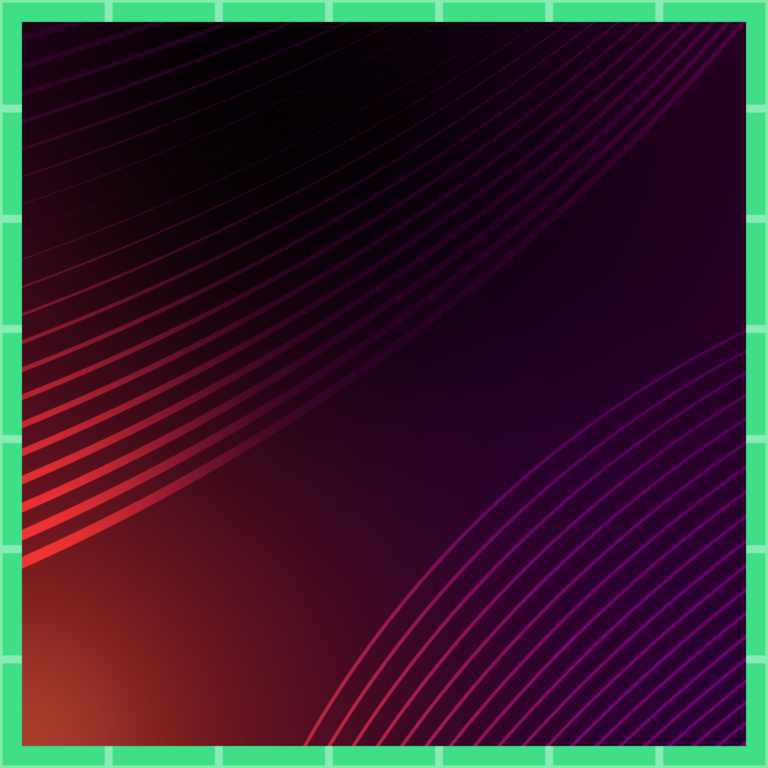
A three.js fragment shader for this background:

```glsl
// Dark plum backdrop with two families of glowing arcs inside a ticked green frame.
varying vec2 vUv;

#define FRAME_WIDTH 0.0286
#define TICK_GAP 0.1434
#define TICK_HALF 0.0052
#define SOFT 0.0011
#define PLUM vec3(0.165, 0.0, 0.152)
#define EMBER vec3(0.55, 0.125, 0.10)
#define FRAME_GREEN vec3(0.25, 0.87, 0.53)
#define TICK_GREEN vec3(0.53, 0.92, 0.70)

// Soft round light, strongest at its centre
float glow(vec2 p, vec2 centre, float falloff) {
  vec2 d = p - centre;
  return exp(-falloff * dot(d, d));
}

// Coverage of a line at distance d with the given half width
float stroke(float d, float halfWidth) {
  return 1.0 - smoothstep(halfWidth - SOFT, halfWidth + SOFT, abs(d));
}

// Plum field with a dark hollow, violet haze and a warm corner
vec3 backdrop(vec2 p, float hollow) {
  vec3 colour = PLUM * (1.0 - 0.95 * hollow);
  colour += vec3(0.015, 0.0, 0.045) * glow(p, vec2(0.64, 0.40), 15.0);
  colour += vec3(0.0, 0.0, 0.05) * glow(p, vec2(1.0, 0.0), 8.0);
  colour = mix(colour, EMBER, glow(p, vec2(0.03), 6.0));
  colour += vec3(0.10, 0.11, 0.07) * glow(p, vec2(0.03), 40.0);
  vec2 edge = p - vec2(0.0, 0.60);
  colour += vec3(0.07, 0.015, 0.01) * exp(-40.0 * edge.x * edge.x - 8.0 * edge.y * edge.y);
  return colour;
}

// Arcs stacked upward, thinning and then widening again
float upperArcs(vec2 p) {
  vec2 centre = vec2(-1.048, 2.681);
  float radius = 2.643;
  float dx = p.x - centre.x;
  float drop = sqrt(radius * radius - dx * dx);
  float u = p.x - FRAME_WIDTH;
  float gap = 0.0359 - 0.008 * u - 0.0077 * u * u;
  float f = (p.y - centre.y + drop) / gap;
  float k = max(floor(f + 0.5), 0.0);
  float scale = gap * drop / radius;
  return stroke((f - k) * scale, 0.018 * abs(k - 12.0) * scale);
}

// Arcs stacked rightward, spreading with height
float lowerArcs(vec2 p) {
  vec2 centre = vec2(1.558, -0.6296);
  float radius = 1.3346;
  float dy = p.y - centre.y;
  float reach = sqrt(max(radius * radius - dy * dy, 0.0001));
  float gap = 0.0316 + 0.038 * (p.y - FRAME_WIDTH);
  float f = (p.x - centre.x + reach) / gap;
  float k = max(floor(f + 0.5), 0.0);
  float scale = gap * reach / radius;
  return stroke((f - k) * scale, (0.08 + 0.0015 * k) * scale);
}

vec3 upperColour(vec2 p, float hollow) {
  vec3 colour = vec3(0.20, 0.0, 0.19) * (1.0 - 0.4 * hollow);
  colour += vec3(0.12, 0.0, 0.08) * glow(p, vec2(1.0), 14.0);
  vec2 d = (p - vec2(0.03, 0.27)) * vec2(1.0, 0.7);
  return mix(colour, vec3(0.95, 0.20, 0.20), exp(-16.0 * dot(d, d)));
}

vec3 lowerColour(vec2 p) {
  vec3 colour = mix(vec3(0.41, 0.0, 0.43), vec3(0.29, 0.0, 0.30), smoothstep(0.1, 0.6, p.y));
  return mix(colour, vec3(0.74, 0.16, 0.25), glow(p, vec2(0.40, 0.03), 14.0));
}

// Green border crossed by evenly spaced pale ticks
vec3 frameColour(vec2 p) {
  vec2 d = abs(fract((p - 0.5) / TICK_GAP) - 0.5) * TICK_GAP;
  return mix(FRAME_GREEN, TICK_GREEN, stroke(min(d.x, d.y), TICK_HALF));
}

void main() {
  vec2 p = vUv;
  float hollow = glow(p, vec2(0.36, 0.83), 5.0);
  vec3 colour = backdrop(p, hollow);
  colour = mix(colour, upperColour(p, hollow), upperArcs(p));
  colour = mix(colour, lowerColour(p), lowerArcs(p));

  // Frame on top
  vec2 q = abs(p - 0.5);
  float border = smoothstep(-SOFT, SOFT, max(q.x, q.y) - 0.5 + FRAME_WIDTH);
  gl_FragColor = vec4(mix(colour, frameColour(p), border), 1.0);
}
```
